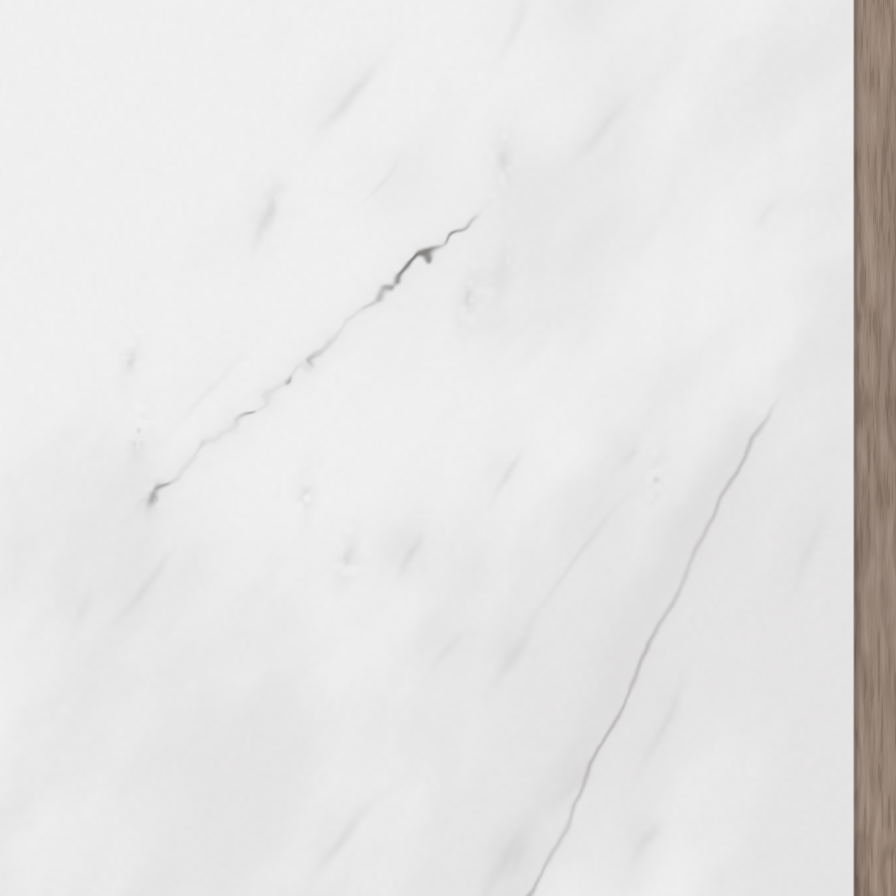
A WebGL 1 fragment shader for this texture:

```glsl
precision highp float;
// White marble slab with soft diagonal grey veins beside a narrow strip of brown wood.

#define SLAB_EDGE 0.953
#define MARBLE_LIGHT vec3(0.938, 0.938, 0.941)
#define MARBLE_SHADE vec3(0.897, 0.892, 0.894)
#define VEIN_COLOR vec3(0.46, 0.45, 0.44)
#define WOOD_MID vec3(0.585, 0.515, 0.465)
#define WOOD_LIGHT vec3(0.67, 0.605, 0.56)
#define WOOD_DARK vec3(0.43, 0.36, 0.315)
#define VEIN_ANGLE 1.02
#define STREAK_COUNT 22
#define SPECK_COUNT 10

uniform vec2 u_resolution;

float hash(vec2 p) {
  vec3 q = fract(vec3(p.xyx) * 0.1031);
  q += dot(q, q.yzx + 33.33);
  return fract((q.x + q.y) * q.z);
}

float noise(vec2 p) {
  vec2 i = floor(p), f = fract(p);
  f = f * f * (3.0 - 2.0 * f);
  return mix(mix(hash(i), hash(i + vec2(1, 0)), f.x),
             mix(hash(i + vec2(0, 1)), hash(i + vec2(1, 1)), f.x), f.y);
}

float fbm(vec2 p) {
  float sum = 0.0, amp = 0.5;
  for (int i = 0; i < 4; i++) {
    sum += amp * noise(p);
    p = p * 2.03 + 17.3;
    amp *= 0.5;
  }
  return sum;
}

float bell(float x, float width) {
  x /= width;
  return exp(-x * x);
}

// Coordinates along (x) and across (y) the given direction
vec2 rotateTo(vec2 p, float angle) {
  float c = cos(angle), s = sin(angle);
  return vec2(c * p.x + s * p.y, c * p.y - s * p.x);
}

// x: position from a (0) to b (1), y: signed distance from the line
vec2 lineSpace(vec2 p, vec2 a, vec2 b) {
  vec2 d = b - a;
  vec2 q = rotateTo(p - a, atan(d.y, d.x));
  return vec2(q.x / length(d), q.y);
}

float fadeEnds(float t) {
  return smoothstep(-0.02, 0.12, t) * smoothstep(1.02, 0.85, t);
}

// Short blurred streaks, all leaning along the vein direction
float streaks(vec2 p) {
  float sum = 0.0;
  for (int i = 0; i < STREAK_COUNT; i++) {
    vec2 id = vec2(float(i), 7.0);
    vec2 center = vec2(hash(id), hash(id + 31.0));
    float size = hash(id + 57.0);
    vec2 q = rotateTo(p - center, VEIN_ANGLE + 0.45 * (hash(id + 83.0) - 0.5));
    float body = bell(q.x, mix(0.018, 0.075, size));
    float core = bell(q.y, mix(0.003, 0.007, hash(id + 5.0)));
    float halo = bell(q.y - 0.012, 0.022);
    sum += body * (0.10 * core + 0.035 * halo) * mix(0.4, 1.0, hash(id + 11.0));
  }
  return sum;
}

// Small upright mineral spots with pale halos
float specks(vec2 p) {
  float sum = 0.0;
  for (int i = 0; i < SPECK_COUNT; i++) {
    vec2 id = vec2(float(i), 143.0);
    vec2 center = vec2(0.03 + 0.75 * hash(id), 0.3 + 0.68 * hash(id + 19.0));
    vec2 q = rotateTo(p - center, 1.4);
    float core = bell(q.x, 0.009) * bell(q.y, 0.004);
    float halo = bell(q.x, 0.035) * bell(q.y, 0.012);
    sum += 0.35 * core * pow(hash(id + 41.0), 2.0) + 0.06 * halo;
  }
  return sum * smoothstep(0.2, 0.65, noise(p * 110.0));
}

vec3 marble(vec2 p) {
  vec2 wobble = vec2(fbm(p * 14.0), fbm(p * 14.0 + 40.0)) - 0.47;
  vec2 jag = vec2(noise(p * 75.0), noise(p * 75.0 + 60.0)) - 0.5;
  vec2 q = p + 0.022 * wobble;

  // Cloudy tone, stretched diagonally and darker to the lower right
  float cloud = fbm(rotateTo(p + 0.04 * wobble, VEIN_ANGLE) * vec2(3.0, 6.5) + 4.0);
  float shade = smoothstep(0.33, 0.75, cloud + 0.2 * (p.x - p.y));
  vec3 color = mix(MARBLE_LIGHT, MARBLE_SHADE, shade);

  // Long thin vein on the right with a wide shadow to its left
  vec2 v = lineSpace(q, vec2(0.592, -0.01), vec2(0.87, 0.557));
  v.y -= 0.035 * v.x * (1.0 - v.x);
  float strength = 0.16 + 0.25 * noise(vec2(v.x * 14.0, 3.0)) * (1.0 - 0.6 * v.x);
  float ink = smoothstep(1.03, 0.9, v.x) * (strength * bell(v.y, 0.0027)
            + 0.05 * bell(v.y - 0.02, 0.028));

  // Broken vein on the left with a dark jagged crack near its top
  v = lineSpace(q + 0.012 * jag, vec2(0.143, 0.42), vec2(0.553, 0.781));
  float dots = smoothstep(0.5, 0.9, noise(vec2(v.x * 32.0, 9.0)));
  float crack = bell(v.x - 0.78, 0.09) * smoothstep(0.15, 0.6, noise(p * 90.0));
  ink += fadeEnds(v.x) * ((0.08 + 0.4 * dots + 0.75 * crack) * bell(v.y, 0.0032)
       + 0.04 * bell(v.y, 0.016));

  ink += streaks(q) + specks(q);
  color = mix(color, VEIN_COLOR, clamp(ink, 0.0, 0.85));
  return color + 0.008 * (noise(p * 170.0) - 0.5);
}

vec3 wood(vec2 p) {
  // Wavy growth rings crossed by fine upright fibres
  float bend = fbm(p * vec2(22.0, 6.0));
  float rings = 0.5 + 0.5 * sin(p.x * 330.0 + bend * 24.0 + p.y * 9.0);
  float fibre = fbm(p * vec2(260.0, 22.0));
  vec3 color = mix(WOOD_MID, WOOD_LIGHT, 0.5 * smoothstep(0.45, 0.8, fibre));
  color = mix(color, WOOD_DARK, 0.35 * pow(rings, 3.0) * smoothstep(0.3, 0.6, bend));
  color = mix(color, WOOD_DARK, 0.4 * smoothstep(0.46, 0.25, fibre));
  return color * (0.96 + 0.08 * noise(p * vec2(30.0, 5.0)));
}

void main() {
  vec2 p = gl_FragCoord.xy / u_resolution;
  float blur = max(0.0015, 1.0 / u_resolution.x);
  float side = smoothstep(SLAB_EDGE - blur, SLAB_EDGE + blur, p.x);
  vec3 color = mix(marble(p), wood(p), side);
  color *= 1.0 - 0.22 * side * bell(p.x - SLAB_EDGE, 0.005);
  gl_FragColor = vec4(color, 1.0);
}
```
